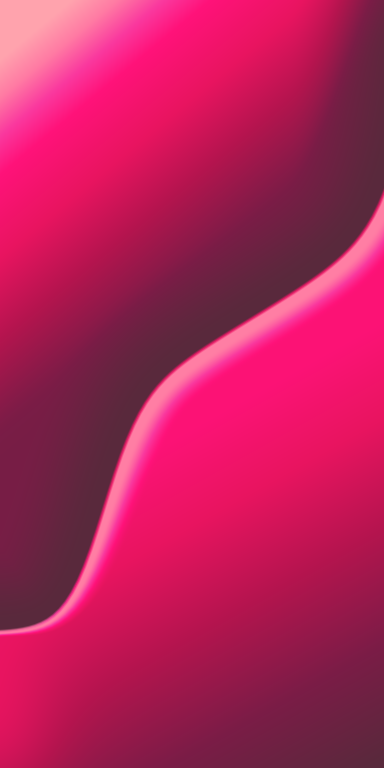
A Shadertoy shader for this background:

```glsl
const int SEGMENTS = 80;

const vec3 SHADES[8] = vec3[8](
    vec3(0.35, 0.16, 0.235),  // charcoal plum
    vec3(0.48, 0.11, 0.275),  // plum
    vec3(0.70, 0.08, 0.305),  // crimson
    vec3(0.91, 0.08, 0.375),  // rose
    vec3(1.00, 0.07, 0.475),  // hot pink
    vec3(0.98, 0.22, 0.62),   // magenta
    vec3(1.00, 0.48, 0.64),   // blush
    vec3(1.00, 0.64, 0.68));  // peach

// Continuous colour ramp: 0 is darkest, 7 is palest
vec3 ramp(float shade) {
    float s = clamp(shade, 0.0, 6.999);
    int i = int(s);
    return mix(SHADES[i], SHADES[i + 1], fract(s));
}

float softplus(float x, float width) {
    return width * log(1.0 + exp(x / width));
}

float logistic(float x) {
    return 1.0 / (1.0 + exp(-x));
}

// Height of the fold: a steep step, a steady slope and a final upturn
float foldHeight(float x) {
    float rise = 0.565 * logistic((x - 0.2656) / 0.0508);
    float slope = 0.6 * softplus(x - 0.234, 0.031);
    float upturn = 0.12 * exp((x - 1.0) / 0.0625);
    return 0.352 + rise + slope + upturn;
}

float segmentDistance(vec2 p, vec2 a, vec2 b) {
    vec2 ab = b - a;
    float t = clamp(dot(p - a, ab) / dot(ab, ab), 0.0, 1.0);
    return length(p - a - ab * t);
}

// Signed distance to the fold, positive above it
float foldDistance(vec2 p, float left, float right) {
    float nearest = 10.0;
    vec2 a = vec2(left, foldHeight(left));
    for (int i = 1; i <= SEGMENTS; i++) {
        float x = mix(left, right, float(i) / float(SEGMENTS));
        vec2 b = vec2(x, foldHeight(x));
        nearest = min(nearest, segmentDistance(p, a, b));
        a = b;
    }
    return p.y > foldHeight(p.x) ? nearest : -nearest;
}

// Back sheet: pale corner fading into shadow beside the fold
float backShade(vec2 p, float dist) {
    float depth = 2.0 - p.y + 0.83 * p.x + 0.22 * smoothstep(0.75, 1.0, p.x);
    float u = depth - 0.455;
    float shade = 4.0 - 4.6 * u + 5.4 * max(-u, 0.0);
    shade = 0.9 + softplus(shade - 0.9, 0.12);
    return shade - 0.95 * (1.0 - smoothstep(0.0, 0.25, dist));
}

// Front sheet: diagonal falloff with a lit rim under the fold
float frontShade(vec2 p, float dist) {
    float depth = 2.0 - p.y + 0.56 * p.x;
    float body = min(3.0 - 3.4 * (depth - 1.65), 3.85);
    vec2 corner = (p - vec2(0.0, 0.07)) / vec2(0.16, 0.22);
    body += 0.7 * exp(-dot(corner, corner));
    float rimWidth = mix(0.010, 0.064, smoothstep(0.0, 0.45, p.x));
    float rim = 1.0 - smoothstep(0.3 * rimWidth, 1.5 * rimWidth, dist);
    return mix(body, 6.1, rim);
}

void mainImage(out vec4 fragColor, in vec2 fragCoord) {
    vec2 p = fragCoord / iResolution.xy * vec2(1.0, 2.0);
    float pixel = 1.0 / iResolution.x;
    float dist = foldDistance(p, -0.1, 1.18);

    vec3 back = ramp(backShade(p, max(dist, 0.0)));
    vec3 front = ramp(frontShade(p, max(-dist, 0.0)));
    vec3 color = mix(front, back, smoothstep(-pixel, pixel, dist));

    // Thin saturated outline along the fold
    float outline = 1.0 - smoothstep(0.0, max(0.007, 1.5 * pixel), abs(dist));
    vec3 outlineColor = ramp(mix(5.8, 3.2, smoothstep(0.05, 0.3, p.x)));
    color = mix(color, outlineColor, 0.8 * outline);

    fragColor = vec4(color, 1.0);
}
```
